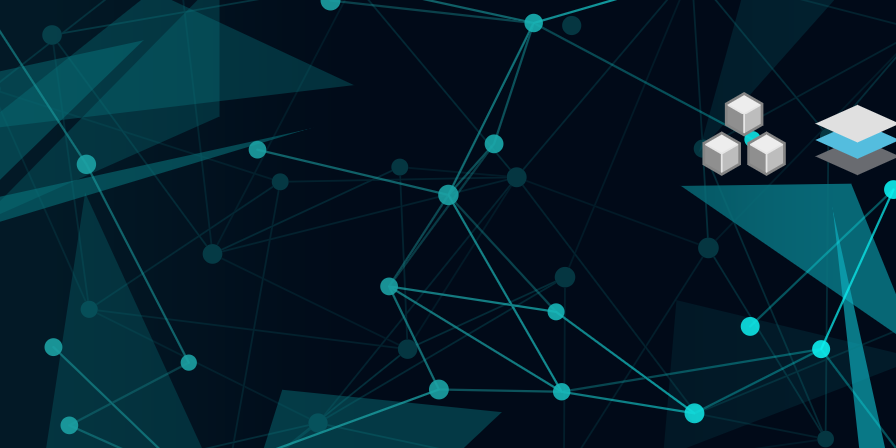
Write a WebGL 1 fragment shader that draws this background.

```glsl
precision highp float;

uniform vec2 u_resolution;

vec2 hash2(float n) {
  return fract(sin(vec2(n * 127.1 + 3.7, n * 269.5 + 1.3)) * 43758.55);
}

// Soft coverage of a shape from its signed distance, negative inside
float cover(float d) {
  return clamp(0.5 - d * u_resolution.y, 0.0, 1.0);
}

float cross2(vec2 a, vec2 b) {
  return a.x * b.y - a.y * b.x;
}

float segment(vec2 p, vec2 a, vec2 b) {
  vec2 ab = b - a;
  return length(p - a - ab * clamp(dot(p - a, ab) / dot(ab, ab), 0.0, 1.0));
}

float edge(vec2 p, vec2 a, vec2 b) {
  return cross2(b - a, p - a) / length(b - a);
}

float triangle(vec2 p, vec2 a, vec2 b, vec2 c) {
  float winding = sign(cross2(b - a, c - a));
  vec3 sides = winding * vec3(edge(p, a, b), edge(p, b, c), edge(p, c, a));
  return cover(-min(sides.x, min(sides.y, sides.z)));
}

// Nodes sit in a jittered 6 by 4 lattice reaching past the canvas
vec2 nodeAt(float i, float seed) {
  vec2 cell = vec2(mod(i, 6.0), floor(i / 6.0));
  return (cell + 0.08 + 0.84 * hash2(i + seed)) * vec2(0.38, 0.34) - vec2(0.1, 0.18);
}

// Coverage of links (x) and nodes (y)
vec2 network(vec2 p, float seed, float reach, float halfWidth) {
  float links = 0.0;
  float discs = 0.0;
  for (int j = 0; j < 24; j++) {
    float fj = float(j);
    vec2 b = nodeAt(fj, seed);
    float radius = 0.018 + 0.005 * hash2(fj + seed + 40.0).x;
    discs = max(discs, cover(length(p - b) - radius));
    for (int i = 0; i < 24; i++) {
      if (i >= j) break;
      float fi = float(i);
      vec2 a = nodeAt(fi, seed);
      vec2 pick = hash2(fi * 24.0 + fj + seed);
      if (distance(a, b) < reach && pick.x < 0.42) {
        float strength = 0.35 + 0.6 * pick.y;
        links = max(links, strength * cover(segment(p, a, b) - halfWidth));
      }
    }
  }
  return vec2(links, discs);
}

// Translucent facets spanned between nodes
vec3 facets(vec3 color, vec2 p) {
  vec3 teal = mix(vec3(0.03, 0.5, 0.53), vec3(0.05, 0.7, 0.76), smoothstep(1.2, 1.9, p.x));
  float clear = 1.0;
  clear *= 1.0 - 0.32 * triangle(p, vec2(0.34, 1.02), vec2(0.79, 0.81), vec2(-0.05, 0.71));
  clear *= 1.0 - 0.28 * triangle(p, vec2(0.49, 1.05), vec2(0.49, 0.74), vec2(-0.05, 0.5));
  clear *= 1.0 - 0.4 * triangle(p, vec2(-0.05, 0.83), vec2(0.32, 0.91), vec2(-0.05, 0.55));
  clear *= 1.0 - 0.5 * triangle(p, vec2(0.68, 0.71), vec2(-0.05, 0.55), vec2(-0.05, 0.49));
  clear *= 1.0 - 0.27 * triangle(p, vec2(0.19, 0.57), vec2(0.1, -0.02), vec2(0.46, -0.02));
  clear *= 1.0 - 0.4 * triangle(p, vec2(0.63, 0.13), vec2(1.12, 0.08), vec2(0.4, -0.6));
  clear *= 1.0 - 0.55 * triangle(p, vec2(1.52, 0.585), vec2(1.9, 0.59), vec2(2.05, 0.22));
  clear *= 1.0 - 0.65 * triangle(p, vec2(1.86, 0.525), vec2(1.92, -0.02), vec2(1.98, -0.02));
  clear *= 1.0 - 0.1 * triangle(p, vec2(1.51, 0.33), vec2(2.05, 0.2), vec2(1.48, -0.02));
  clear *= 1.0 - 0.13 * triangle(p, vec2(1.66, 1.02), vec2(1.88, 1.02), vec2(1.56, 0.66));
  return mix(teal, color, clear);
}

// Isometric cube with shaded faces, pale ridges and a grey rim
vec3 cube(vec3 color, vec2 q) {
  float hexagon = max(abs(q.x), abs(q.x) * 0.5 + abs(q.y) * 0.866) - 0.043;
  float roof = cover(abs(q.x) * 0.5 - q.y * 0.866);
  vec3 face = mix(vec3(0.56), vec3(0.74), cover(-q.x));
  face = mix(face, vec3(0.93), roof);
  float ridge = q.y < 0.0 ? abs(q.x) : abs(abs(q.x) * 0.5 - q.y * 0.866);
  face = mix(face, vec3(0.9), cover(ridge - 0.002));
  face = mix(face, vec3(0.52), cover(-hexagon - 0.006));
  return mix(color, face, cover(hexagon));
}

void main() {
  vec2 p = gl_FragCoord.xy / u_resolution.y;

  vec3 color = mix(vec3(0.01, 0.1, 0.15), vec3(0.003, 0.04, 0.095), smoothstep(0.0, 0.9, p.x));
  color = facets(color, p);

  // Faint far network, then the bright near one
  vec2 far = network(p, 61.0, 0.75, 0.002);
  color = mix(color, vec3(0.04, 0.45, 0.48), max(far.x * 0.38, far.y * 0.42));
  vec3 glow = mix(vec3(0.11, 0.64, 0.65), vec3(0.05, 0.95, 0.95), smoothstep(0.9, 1.9, p.x));
  vec2 near = network(p, 7.0, 0.6, 0.0025);
  color = mix(color, glow, near.x * 0.8);
  color = mix(color, glow, near.y * 0.88);

  // Pyramid of three cubes
  for (int k = -1; k <= 1; k++) {
    float side = float(k);
    color = cube(color, p - vec2(1.661 + 0.05 * side, 0.745 - 0.088 * abs(side)));
  }

  // Stack of three sheets, lowest first
  for (int k = 0; k < 3; k++) {
    vec2 q = abs(p - vec2(1.914, 0.651 + 0.0365 * float(k)));
    vec3 sheet = k == 0 ? vec3(0.41, 0.42, 0.44) : k == 1 ? vec3(0.33, 0.74, 0.87) : vec3(0.88);
    color = mix(color, sheet, cover((q.x / 0.094 + q.y / 0.042 - 1.0) * 0.038));
  }

  gl_FragColor = vec4(color, 1.0);
}
```
